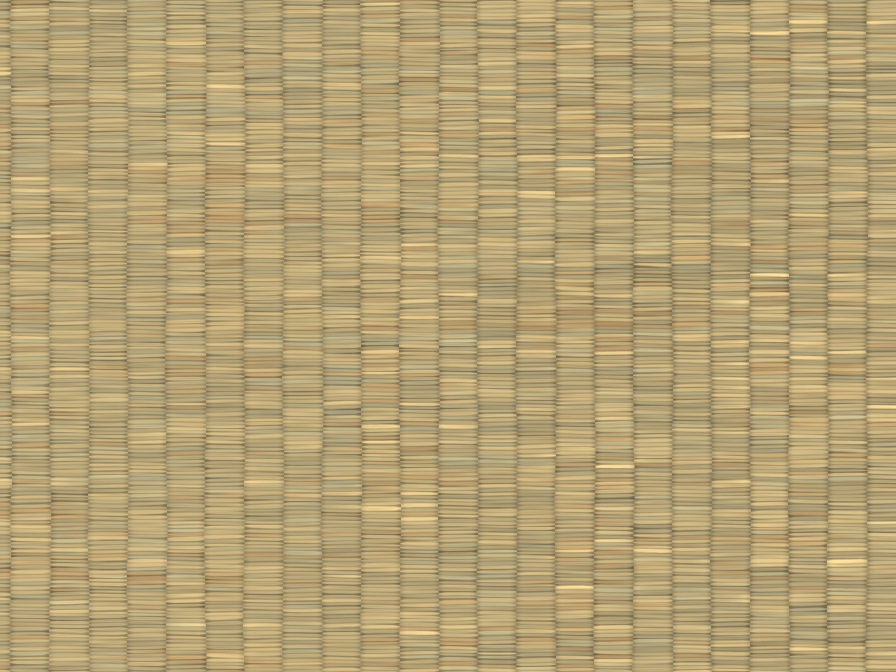
Write a Shadertoy shader that draws this texture.

```glsl
// Woven rush mat: fine horizontal straw strands bound into vertical ribs.

const float RIBS = 23.03;      // ribs across the canvas
const float RIB_SHIFT = 0.28;  // distance of the first seam, in ribs
const float STRANDS = 164.0;   // strands down one rib

const vec3 OLIVE = vec3(0.675, 0.615, 0.455);
const vec3 WHEAT = vec3(0.755, 0.665, 0.465);
const vec3 PALE  = vec3(0.93, 0.81, 0.55);
const vec3 OCHRE = vec3(0.71, 0.57, 0.38);
const vec3 SAGE  = vec3(0.67, 0.65, 0.51);
const vec3 KNOT  = vec3(0.36, 0.28, 0.16);

float hash(vec2 p) {
    vec3 q = fract(vec3(p.xyx) * vec3(0.1031, 0.1030, 0.0973));
    q += dot(q, q.yzx + 33.33);
    return fract((q.x + q.y) * q.z);
}

// Layered sines, roughly -1 to 1
float waves(vec2 p) {
    float sum = 0.0, amp = 0.5;
    for (int i = 0; i < 4; i++) {
        sum += amp * sin(p.x + 1.7 * sin(p.y + float(i)));
        p = mat2(1.5, 1.1, -1.1, 1.5) * p + 2.3;
        amp *= 0.6;
    }
    return sum;
}

// Random value per strand, drifting smoothly along its length
float drift(float strand, float along) {
    float i = floor(along), f = fract(along);
    float a = hash(vec2(strand, i)), b = hash(vec2(strand, i + 1.0));
    return mix(a, b, f * f * (3.0 - 2.0 * f));
}

// Dye of one strand where it surfaces on one rib
vec3 strandColor(float x, float row, float parity, float contrast) {
    float rib = floor(x);
    float strand = row * 2.0 + parity;
    float local = hash(vec2(strand, rib + 40.0));
    float tone = 0.6 * drift(strand, x / 7.0) + 0.4 * local;
    vec3 color = mix(OLIVE, WHEAT, smoothstep(0.1, 0.9, tone));

    // Occasional reddish, greenish and pale stalks fading in and out
    float kind = drift(strand + 700.0, x / 5.0);
    color = mix(color, OCHRE, 0.6 * smoothstep(0.24, 0.08, kind));
    float green = drift(strand + 1400.0, x / 4.0);
    color = mix(color, SAGE, 0.6 * smoothstep(0.7, 0.9, green));
    float glint = smoothstep(0.80, 0.95, kind) * (0.15 + 0.6 * local);
    color = mix(color, PALE, glint * contrast);
    return color * (1.0 + 0.13 * contrast * (local - 0.5));
}

vec3 weave(vec2 uv) {
    // Ribs with slightly wandering seams
    float x = uv.x * RIBS - RIB_SHIFT;
    x += 0.035 * waves(vec2(uv.y * 14.0, floor(x + 0.5) * 2.1));
    float rib = floor(x);
    float parity = mod(rib, 2.0);
    float edge = min(fract(x), 1.0 - fract(x));

    // Neighbouring ribs show alternate strands of uneven thickness
    float y = uv.y * STRANDS + 0.5 * parity;
    y += 0.25 * waves(vec2(uv.y * 140.0, rib * 0.7));
    y += 0.10 * sin(x * 2.0 + uv.y * 60.0);
    float row = floor(y);
    float across = abs(fract(y) - 0.5) * 2.0;

    float contrast = mix(0.65, 1.15, smoothstep(0.1, 0.9, uv.x));
    vec3 color = strandColor(x, row, parity, contrast);

    // Rounded strands taper into the seam, with gaps of uneven depth
    float halfWidth = mix(0.65, 1.0, smoothstep(0.0, 0.2, edge));
    float body = 1.0 - smoothstep(halfWidth - 0.6, halfWidth, across);
    float gapLine = floor(y + 0.5) * 2.0 + parity;
    float gap = drift(gapLine + 2100.0, x * 0.8);
    float shade = mix(0.95 - 0.26 * gap * gap, 1.07, body);
    float seam = 1.0 - smoothstep(0.0, 0.11, edge);
    shade *= 1.0 - 0.07 * seam * contrast;

    // Fine fibres inside strands
    float fibre = floor(y * 3.0) + 500.0 * parity;
    shade *= 1.0 + 0.10 * (drift(fibre + 3000.0, x * 1.5) - 0.5);

    // Broad fading and thin dark bands
    shade *= 1.0 + 0.010 * waves(uv * vec2(5.0, 4.0));
    shade *= 1.0 + 0.015 * waves(vec2(uv.y * 90.0, uv.x * 3.0));

    // Rare dark nicks
    float nick = step(0.9994, hash(vec2(rib + 7.0, row + 211.0)));
    color = mix(color, KNOT, 0.7 * nick * smoothstep(0.05, 0.2, edge));
    return color * shade;
}

void mainImage(out vec4 fragColor, in vec2 fragCoord) {
    // Average 2 x 4 samples to smooth the strand edges
    vec3 total = vec3(0.0);
    for (int j = 0; j < 4; j++)
    for (int i = 0; i < 2; i++) {
        vec2 offset = (vec2(i, j) + 0.5) / vec2(2.0, 4.0) - 0.5;
        total += weave((fragCoord + offset) / iResolution.xy);
    }
    fragColor = vec4(total / 8.0, 1.0);
}
```
